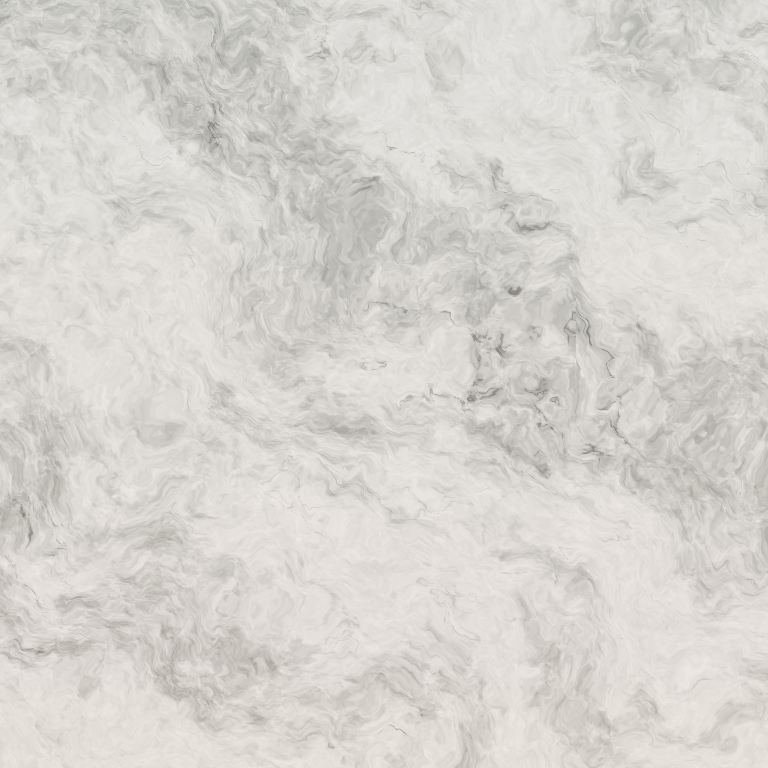
Write a Shadertoy shader that draws this texture.

```glsl
// Pale grey marble slab with diagonal cloudy bands, ragged dark veins and gritty grain.

const vec3 PALE_STONE = vec3(0.906, 0.892, 0.874);
const vec3 DARK_STONE = vec3(0.540, 0.535, 0.505);
const vec3 COOL_SHIFT = vec3(-0.020, 0.000, 0.006);   // warm below, cool above
const float BED_ANGLE = -0.60;      // direction of the bands, radians
const float STRETCH = 1.9;          // how much features elongate along the bands
const float BASE_TONE = 0.035;
const float CLOUD_TONE = 0.21;
const float FLAKE_TONE = 0.15;
const float CHIP_TONE = 0.15;
const float SCRATCH_TONE = 0.09;
const float VEIN_TONE = 0.50;
const float CRACK_TONE = 0.20;
const float GRAIN_TONE = 0.042;

vec3 hash3(vec2 cell) {
    vec3 p = fract(cell.xyx * vec3(0.1031, 0.1030, 0.0973));
    p += dot(p, p.yxz + 33.33);
    return fract((p.xxy + p.yzz) * p.zyx);
}

// Smooth cellular noise: random cell values blended by distance to jittered seeds.
float cellular(vec2 p) {
    vec2 cell = floor(p);
    vec2 local = p - cell;
    float total = 0.0;
    float weight = 0.0001;
    for (int y = -1; y <= 1; y++) {
        for (int x = -1; x <= 1; x++) {
            vec2 offset = vec2(x, y);
            vec3 seed = hash3(cell + offset);
            vec2 d = offset + seed.xy - local;
            float w = exp(-9.0 * dot(d, d));
            total += w * seed.z;
            weight += w;
        }
    }
    return total / weight;
}

// Turned octaves of cellular noise, scaled to zero mean and about unit deviation.
float layers(vec2 p, int octaves, float roughness) {
    const mat2 turn = mat2(0.96, 0.28, -0.28, 0.96);
    float total = 0.0;
    float amplitude = 1.0;
    float power = 0.0;
    for (int i = 0; i < octaves; i++) {
        total += amplitude * (cellular(p + 40.0) - 0.5);
        power += amplitude * amplitude;
        amplitude *= roughness;
        p = turn * p * 2.03 + 11.7;
    }
    return 5.0 * total / sqrt(power);
}

float bump(float x, float centre, float width) {
    float d = (x - centre) / width;
    return exp(-d * d);
}

float ridge(float n, float width) {
    return 1.0 - smoothstep(0.0, width, abs(n));
}

void mainImage(out vec4 fragColor, in vec2 fragCoord) {
    vec2 uv = fragCoord / iResolution.xy;

    // Coordinates along and across the bedding, bent by sines and noise
    vec2 along = vec2(cos(BED_ANGLE), sin(BED_ANGLE));
    vec2 bed = vec2(dot(uv, along), dot(uv, vec2(-along.y, along.x)));
    vec2 bend = vec2(layers(uv * 4.0, 5, 0.6), layers(uv * 4.0 + 27.0, 5, 0.6));
    bed.y += 0.022 * sin(9.0 * bed.x + 1.0) + 0.012 * sin(19.0 * bed.x - 7.0 * bed.y);
    bed += bend * vec2(0.010, 0.016);
    vec2 grainwise = bed * vec2(1.0, STRETCH);

    // Broad grey bands on either side of a pale diagonal
    float band = bump(bed.y, 0.87, 0.16)
               + 0.72 * bump(bed.y, 0.27, 0.16)
               + 0.55 * bump(bed.y, 1.30, 0.15);
    float cloud = layers(grainwise * 4.5 + 3.0, 6, 0.72);
    float grey = smoothstep(0.0, 1.1, band + 0.30 * cloud);

    // Torn flakes, small dark chips and pale scratches
    float flakes = smoothstep(-0.1, 1.1, layers(grainwise * 11.0 + 7.0, 5, 0.78));
    float fine = layers(grainwise * 34.0 + 51.0, 3, 0.8);
    float chips = smoothstep(0.7, 1.9, fine);
    float scratches = smoothstep(0.6, 1.8, -fine);

    // Ragged veins gathered in patches, broken up by the fine noise
    float veinNoise = layers(grainwise * 4.3 + 19.0, 6, 0.66);
    float patches = smoothstep(-0.3, 0.8, layers(grainwise * 3.0 + 63.0, 4, 0.6));
    float vein = 0.5 * ridge(veinNoise, 0.55) + 0.5 * ridge(veinNoise, 0.18);
    vein *= patches * smoothstep(0.15, 0.75, band);
    vein *= 0.25 + 0.95 * smoothstep(-0.6, 1.0, fine);

    // Broken hairline cracks that run along the bedding
    float crack = ridge(layers(bed * vec2(4.0, 13.0) + 81.0, 4, 0.6), 0.09);
    crack *= smoothstep(0.2, 1.2, layers(grainwise * 9.0 + 95.0, 3, 0.8));

    // Mineral grain
    float grain = layers(bed * vec2(60.0, 80.0), 3, 0.9);

    float tone = BASE_TONE
               + CLOUD_TONE * grey
               + FLAKE_TONE * flakes * (0.20 + 0.80 * grey)
               + CHIP_TONE * chips * (0.35 + 0.65 * grey)
               - SCRATCH_TONE * scratches * grey
               + VEIN_TONE * vein
               + CRACK_TONE * crack
               + GRAIN_TONE * grain * (0.5 + 0.7 * grey);

    vec3 color = mix(PALE_STONE, DARK_STONE, clamp(tone, -0.04, 1.0));
    color += COOL_SHIFT * (uv.y - 0.5);
    fragColor = vec4(color, 1.0);
}
```
